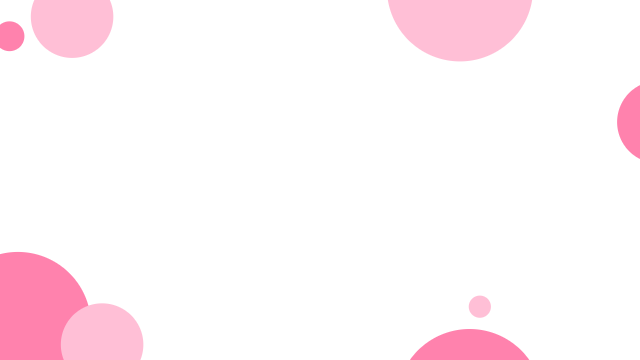
Reproduce this background procedurally as a WebGL 1 fragment shader.

```glsl
precision highp float;
// White backdrop with flat pink discs gathered along its edges.

uniform vec2 u_resolution;

const vec3 WHITE = vec3(1.0);
const vec3 PALE_PINK = vec3(1.0, 0.75, 0.84);
const vec3 DEEP_PINK = vec3(1.0, 0.51, 0.68);

// Disc radii, in canvas heights
const float LARGE = 0.203;
const float MEDIUM = 0.1146;
const float SMALL = 0.0414;
const float TINY = 0.0308;

// Paints an antialiased disc over the given colour
vec3 paintDisc(vec3 base, vec2 p, vec2 center, float radius, vec3 tint) {
  float edge = (radius - length(p - center)) * u_resolution.y;
  return mix(base, tint, clamp(edge + 0.5, 0.0, 1.0));
}

void main() {
  // Canvas height is one unit; x is measured at 16:9 so discs keep their places
  vec2 p = gl_FragCoord.xy / u_resolution.y;
  float right = u_resolution.x / u_resolution.y;
  vec3 color = WHITE;

  // Top left
  color = paintDisc(color, p, vec2(0.0264, 0.8993), SMALL, DEEP_PINK);
  color = paintDisc(color, p, vec2(0.2002, 0.9537), MEDIUM, PALE_PINK);

  // Bottom left, the pale disc overlapping the deep one
  color = paintDisc(color, p, vec2(0.0498, 0.0972), LARGE, DEEP_PINK);
  color = paintDisc(color, p, vec2(0.2836, 0.0428), MEDIUM, PALE_PINK);

  // Right side, anchored to the right edge
  color = paintDisc(color, p, vec2(right - 0.5, 1.0324), LARGE, PALE_PINK);
  color = paintDisc(color, p, vec2(right + 0.051, 0.6609), MEDIUM, DEEP_PINK);
  color = paintDisc(color, p, vec2(right - 0.4449, 0.1481), TINY, PALE_PINK);
  color = paintDisc(color, p, vec2(right - 0.4734, -0.1169), LARGE, DEEP_PINK);

  gl_FragColor = vec4(color, 1.0);
}
```
